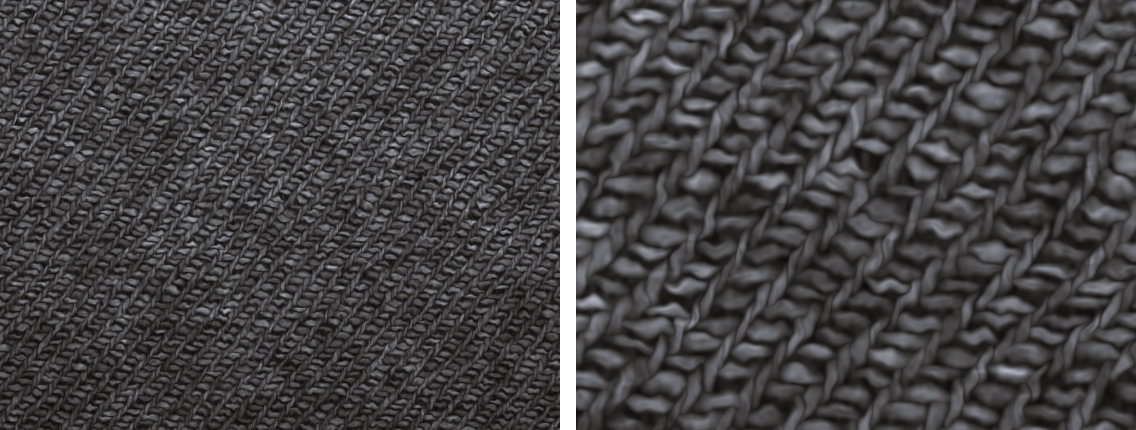
Left, the full canvas; right, a detail of the centre.
A Shadertoy shader for this texture:

```glsl
// Charcoal wool in a 2/2 twill: horizontal weft floats step along diagonals,
// with short leaning warp floats between them. Each float is a soft ellipse
// with its own tone, roughened by fibre noise and lit from the top.
#define REPEATS_X 24.0
#define ROWS 66.0
#define WEFT_HALF vec2(1.55, 0.54)
#define WARP_HALF vec2(0.52, 1.35)
#define WEFT_TILT 0.10
#define WARP_LEAN 0.42
#define WOBBLE 0.50
#define DARK_GAP 0.105
#define THREAD_GAIN 0.30
#define GRAIN 0.13

const vec3 WARM_TINT = vec3(1.03, 0.985, 0.965);
const vec3 COOL_TINT = vec3(0.98, 0.995, 1.06);

float hash(vec2 p) {
    vec3 h = fract(vec3(p.xyx) * 0.1031);
    h += dot(h, h.yzx + 33.33);
    return fract((h.x + h.y) * h.z);
}

float noise(vec2 p) {
    vec2 cell = floor(p), f = fract(p);
    f = f * f * (3.0 - 2.0 * f);
    return mix(mix(hash(cell), hash(cell + vec2(1, 0)), f.x),
               mix(hash(cell + vec2(0, 1)), hash(cell + vec2(1, 1)), f.x), f.y);
}

// Rounded height of one float, varied in size and tone by its id
float yarnFloat(vec2 d, vec2 halfSize, vec2 id) {
    d += 0.3 * (vec2(hash(id + 7.3), hash(id + 19.1)) - 0.5);
    halfSize *= 0.85 + 0.3 * hash(id + 41.7);
    float body = 1.0 - smoothstep(0.25, 1.1, length(d / halfSize));
    float tone = 0.62 + 0.6 * hash(id);
    return body * tone * (1.0 + 0.25 * d.y / halfSize.y);
}

// Weft floats cover two columns of four and move one column per row
float weft(vec2 p) {
    float height = 0.0;
    for (int k = -1; k <= 1; k++) {
        float row = floor(p.y) + float(k);
        float along = p.x - row + 1.0;
        vec2 d = vec2(mod(along, 4.0) - 2.0, p.y - row - 0.5);
        d.y += WEFT_TILT * d.x;
        height = max(height, yarnFloat(d, WEFT_HALF, vec2(floor(along / 4.0), row) + 200.0));
    }
    return height;
}

// Warp floats fill the remaining two rows of four in each column
float warp(vec2 p) {
    float height = 0.0;
    for (int k = -1; k <= 1; k++) {
        float column = floor(p.x) + float(k);
        float along = p.y - column;
        vec2 d = vec2(p.x - column - 0.5, mod(along, 4.0) - 2.0);
        d.x -= WARP_LEAN * d.y;
        height = max(height, yarnFloat(d, WARP_HALF, vec2(column, floor(along / 4.0)) + 500.0));
    }
    return height;
}

void mainImage(out vec4 fragColor, in vec2 fragCoord) {
    vec2 uv = fragCoord / iResolution.xy;
    vec2 thread = uv * vec2(4.0 * REPEATS_X, ROWS);

    // Uneven yarn tension bends the grid, loose fibres fray the edges
    vec2 p = thread;
    p += 2.0 * WOBBLE * (vec2(noise(thread * 0.16), noise(thread * 0.16 + 60.0)) - 0.5);
    p += WOBBLE * (vec2(noise(thread * 1.3 + 20.0), noise(thread * 1.3 + 90.0)) - 0.5);

    // Weave with fibres streaked along each yarn
    float weftFibre = 0.75 + 0.5 * noise(p * vec2(1.2, 4.0));
    float warpFibre = 0.75 + 0.5 * noise(p * vec2(4.0, 1.2) + 35.0);
    float yarn = max(weft(p) * weftFibre, 0.82 * warp(p) * warpFibre);
    float value = DARK_GAP + THREAD_GAIN * yarn;

    // Fuzz and sparse pale fibres
    float fuzz = 0.6 * noise(thread * 2.7 + 11.0) + 0.4 * noise(thread * 1.5 + 73.0);
    value += GRAIN * (fuzz - 0.5);
    float glint = smoothstep(0.78, 0.95, noise(thread * vec2(0.8, 1.6) + 140.0));
    value += 0.10 * glint * yarn;

    // Worn patches, faint diagonal bands and light falling from the top
    float patches = noise(thread * 0.11 + 5.0) + noise(thread * 0.28 + 31.0) - 1.0;
    float bands = noise(vec2(thread.x - thread.y, 0.15 * (thread.x + thread.y)) * 0.18 + 50.0) - 0.5;
    vec2 fromCentre = uv - vec2(0.55, 0.6);
    float light = mix(0.88, 1.18, uv.y) * (1.05 - 0.3 * dot(fromCentre, fromCentre));
    value *= light * (1.0 + 0.14 * patches + 0.16 * bands);

    // Brownish shadows turn to blue-grey highlights
    vec3 tint = mix(WARM_TINT, COOL_TINT, smoothstep(0.14, 0.46, value));
    fragColor = vec4(clamp(value * tint, 0.0, 1.0), 1.0);
}
```
